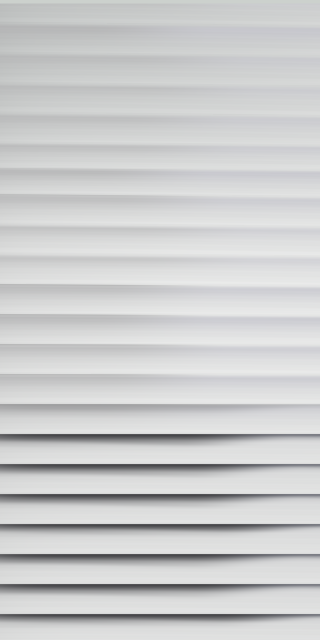
Give the GLSL for this texture, as a Shadertoy shader.

```glsl
// Stacked pale horizontal slats: soft misty folds above, crisp dark gaps below.
// A warped vertical coordinate yields slat index and phase; each slat is shaded
// from its upper edge downward, with hashed variation and layered sine streaks.

const float SLATS = 21.333;       // slats per canvas height
const float FIRST_EDGE = 0.444;   // slats above the first regular edge
const float CRISP_ROW = 13.6;     // row around which the gaps turn dark

const vec3 LIT = vec3(0.875, 0.878, 0.876);
const vec3 MIST = vec3(0.765, 0.775, 0.772);
const vec3 SOFT_SHADE = vec3(0.70, 0.70, 0.705);
const vec3 LILAC_SHADE = vec3(0.77, 0.77, 0.80);
const vec3 GAP = vec3(0.215, 0.215, 0.228);
const vec3 COOL_GAP = vec3(0.32, 0.33, 0.37);

float hash(float n) {
    return fract(sin(n * 127.1 + 3.7) * 437.58);
}

// Long horizontal brush streaks in -1..1
float streaks(vec2 p, float seed) {
    float a = sin(p.y * 31.0 + sin(p.x * 3.0 + seed) * 1.5 + seed * 6.0);
    float b = sin(p.y * 67.0 - p.x * 4.0 + seed * 11.0);
    return 0.6 * a + 0.4 * b;
}

// Slat coordinate counted downward, with a compressed stretch near the top
float slatCoord(vec2 uv) {
    float down = 1.0 - uv.y;
    float upper = 1.0 - smoothstep(0.21, 0.305, down);
    float tilt = 0.10 * uv.x * (1.0 - smoothstep(0.3, 0.7, down));
    return down * SLATS - FIRST_EDGE - 0.306 * upper - tilt;
}

// Shade that starts at the slat edge and falls off below it
float edgeShade(float f, float rise, float width) {
    return smoothstep(0.0, rise, f) * exp(-pow(f / width, 2.0));
}

// Broad light over the whole stack
vec3 baseTone(vec2 uv) {
    float fog = smoothstep(0.55, 1.0, uv.y) * (1.0 - 0.45 * uv.x);
    float leftDim = exp(-uv.x * 9.0) * 0.025;
    float glow = 0.022 * exp(-pow((uv.y - 0.5) / 0.2, 2.0)) * smoothstep(0.1, 0.7, uv.x);
    return mix(LIT, MIST, fog) + glow - leftDim;
}

// Blurred folds, lilac on the right, with fine lines on some rows at left
vec3 softFold(vec3 tone, float x, float f, float row, float px) {
    float r = hash(row + 2.0);
    float reach = 1.0 - smoothstep(0.35, 0.75, x + 0.2 * (r - 0.5));
    vec3 shade = mix(LILAC_SHADE, SOFT_SHADE, reach);
    float amount = edgeShade(f, 0.16, 0.38 + 0.14 * r) * mix(0.6, 0.95, r);
    tone = mix(tone, shade, amount);
    float lined = step(0.4, r) * smoothstep(3.0, 8.0, row);
    float fine = edgeShade(f, px, 0.075) * lined * reach;
    return mix(tone, SOFT_SHADE * 0.82, fine * 0.65);
}

// Dark gap under the slat above; it thins and cools toward the right
vec3 darkGap(vec3 tone, vec2 uv, float f, float row, float px, float depth) {
    float r = hash(row + 40.0);
    float taper = smoothstep(0.62, 0.98, uv.x + 0.16 * (r - 0.5));
    float width = mix(0.27, 0.13, taper) * (0.9 + 0.2 * r);
    width *= 1.0 + 0.07 * streaks(vec2(uv.x * 2.0, f * 0.4), r);
    float amount = edgeShade(f, px, width) * mix(0.97, 0.85, taper);
    amount *= 1.0 - 0.18 * exp(-uv.x * 14.0);
    float halo = edgeShade(f, px, 0.5) * mix(0.12, 0.22, taper);
    tone = mix(tone, LILAC_SHADE * 0.9, halo * depth);
    return mix(tone, mix(GAP, COOL_GAP, taper), amount * depth);
}

void mainImage(out vec4 fragColor, in vec2 fragCoord) {
    vec2 uv = fragCoord / iResolution.xy;
    float s = slatCoord(uv);
    float row = floor(s);
    float f = s - row;
    float px = 1.5 * SLATS / iResolution.y;
    float depth = smoothstep(CRISP_ROW - 1.2, CRISP_ROW + 0.4, row);

    // Slat faces, their folds and gaps
    vec3 color = baseTone(uv);
    color = mix(softFold(color, uv.x, f, row, px), color, depth);
    color = darkGap(color, uv, f, row, px, depth);

    // Pale lip just above each edge, plus faint brushed wear
    float lip = smoothstep(0.72, 0.95, f) * (1.0 - smoothstep(1.0 - px, 1.0, f));
    color += 0.018 * lip * (1.0 - 0.4 * depth);
    color += 0.006 * streaks(vec2(uv.x, f), hash(row));

    // Thin pale rail along the top
    float rail = smoothstep(0.993, 0.996, uv.y);
    color = mix(color, vec3(0.80, 0.82, 0.805), rail);

    fragColor = vec4(clamp(color, 0.0, 1.0), 1.0);
}
```
